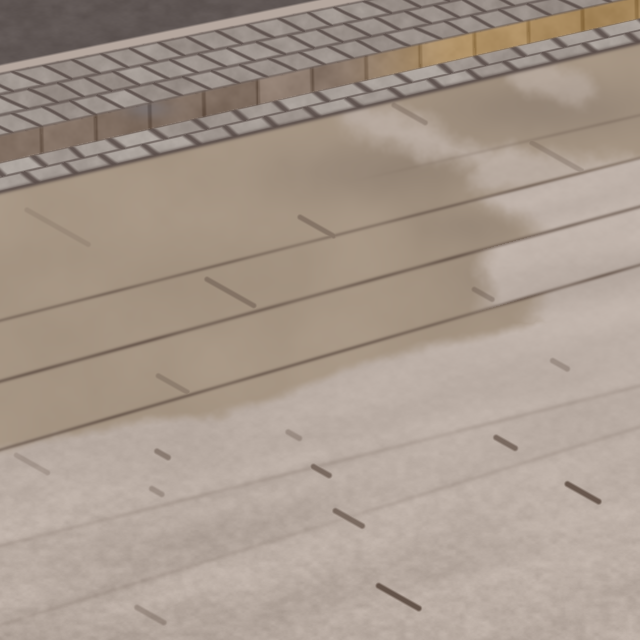
Give the GLSL for this texture, as a Shadertoy shader.

```glsl
// Half-wet stone paving with slab seams, a cobbled gutter, a kerb and asphalt.

const vec3 DRY = vec3(.735, .685, .65), WET = vec3(.645, .58, .51), DAMP = vec3(.555, .495, .44);
const vec3 SEAM = vec3(.39, .325, .285), ASPHALT = vec3(.37, .335, .325), KERB = vec3(.71, .655, .62);
const vec3 STONE = vec3(.58, .54, .515), PALE_STONE = vec3(.69, .66, .635), GROUT = vec3(.335, .285, .27);
const vec3 BRICK = vec3(.53, .46, .41), OCHRE = vec3(.68, .56, .39);

// Long lines: height at the left edge, slope
const vec2 ROAD_EDGE = vec2(.898, .205), COBBLE_TOP = vec2(.886, .2), COBBLE_BASE = vec2(.7, .234);
const vec2 SEAM0 = vec2(.59, .23), SEAM1 = vec2(.499, .254), SEAM2 = vec2(.404, .273);
const vec2 SEAM3 = vec2(.297, .289), SEAM4 = vec2(.147, .25), SEAM5 = vec2(.023, .31);
const vec2 DASH_DIR = vec2(.87, -.49);

// Short lines: centre, half length, strength
const vec4 JOINTS[8] = vec4[8](
    vec4(.36, .543, .042, .5), vec4(.495, .646, .03, .5), vec4(.09, .645, .055, .18), vec4(.27, .4, .026, .35),
    vec4(.755, .54, .016, .4), vec4(.64, .822, .028, .35), vec4(.87, .755, .045, .3), vec4(.05, .275, .028, .25));
const vec4 SLOTS[10] = vec4[10](
    vec4(.623, .067, .036, 1.), vec4(.911, .23, .028, .95), vec4(.545, .19, .024, .75), vec4(.502, .264, .014, .75),
    vec4(.79, .308, .017, .75), vec4(.254, .29, .01, .55), vec4(.235, .039, .024, .35), vec4(.875, .43, .013, .35),
    vec4(.245, .232, .009, .35), vec4(.459, .32, .01, .35));

float hash(vec2 p) {
    vec3 q = fract(p.xyx * .1031);
    q += dot(q, q.yzx + 33.33);
    return fract((q.x + q.y) * q.z);
}

float noise(vec2 p) {
    vec2 i = floor(p), f = fract(p);
    f = f * f * (3. - 2. * f);
    return mix(mix(hash(i), hash(i + vec2(1, 0)), f.x),
               mix(hash(i + vec2(0, 1)), hash(i + 1.), f.x), f.y);
}

float fbm(vec2 p) {
    float sum = 0., amp = .53;
    for (int i = 0; i < 4; i++) { sum += amp * noise(p); p = p * 2.03 + 7.1; amp *= .5; }
    return sum;
}

float above(vec2 p, vec2 line) { return p.y - line.x - line.y * p.x; }

float seam(vec2 p, vec2 line, float width) {
    float d = above(p, line) / width;
    return exp(-d * d);
}

float segment(vec2 p, vec2 a, vec2 b) {
    vec2 ab = b - a;
    return length(p - a - ab * clamp(dot(p - a, ab) / dot(ab, ab), 0., 1.));
}

float blob(vec2 p, vec2 centre, vec2 size) {
    vec2 d = (p - centre) / size;
    return exp(-dot(d, d));
}

float dash(vec2 p, vec4 s, float width) {
    vec2 reach = DASH_DIR * s.z;
    return s.w * smoothstep(width, width * .3, segment(p, s.xy - reach, s.xy + reach));
}

// Share of dryness, from 0 (wet) to 1
float dryness(vec2 p) {
    float ragged = (fbm(p * 24.) - .5) * .045;
    float d1 = above(p, SEAM1);
    float edge = .745 + .095 * clamp(-d1 / .075, 0., 1.);
    if (above(p, SEAM2) < 0.) edge = .755;
    if (above(p, SEAM3) < 0.) edge = .83;
    float side = smoothstep(-.025, .03, p.x - edge + ragged) * smoothstep(.004, -.004, d1);
    float streak = min(segment(p, vec2(.56, .818), vec2(.76, .75)) + .012,
                       segment(p, vec2(.77, .735), vec2(1., .712)));
    streak = .8 * smoothstep(.055, .01, streak + ragged) * smoothstep(-.006, .006, d1);
    float patch_ = .6 * smoothstep(.04, .005, segment(p, vec2(.82, .885), vec2(.9, .862)) + ragged);
    float bump = (p.x - .36) / .14;
    float front = .297 + .238 * p.x - .028 * exp(-bump * bump);
    float below = smoothstep(.012, -.01, p.y - front + ragged * .5);
    return max(max(side, below), max(streak, patch_));
}

vec3 paving(vec2 p) {
    vec2 along = vec2(p.x * 3., (p.y - .27 * p.x) * 16.);
    float dark = .7 * blob(p, vec2(.6, .735), vec2(.17, .05)) + .8 * blob(p, vec2(.86, .83), vec2(.17, .045))
               + .5 * blob(p, vec2(.74, .645), vec2(.09, .03)) + .45 * blob(p, vec2(.76, .56), vec2(.07, .05));
    vec3 wet = mix(WET, DAMP, clamp(dark, 0., 1.)) + .05 * (fbm(p * 9.) - .5);
    float nearness = 1. - smoothstep(0., .5, p.y);
    vec3 dry = DRY + .06 * (noise(along) - .5) + .03 * (noise(along * 2.3) - .5);
    dry -= .025 * smoothstep(.02, -.01, above(p, SEAM4)) * smoothstep(-.02, .01, above(p, SEAM5));
    dry -= .02 * nearness * vec3(1., 1.1, 1.2);
    dry += (.025 + .07 * nearness) * (fbm(p * vec2(75., 110.)) - .5);
    vec3 col = mix(wet, dry, dryness(p));

    float lines = .28 * seam(p, SEAM0, .003) * smoothstep(.5, .9, p.x) + .55 * seam(p, SEAM1, .003);
    lines += .72 * seam(p, SEAM2, .0033) + .68 * seam(p, SEAM3, .0032);
    lines += .15 * seam(p, SEAM4, .004) + .12 * seam(p, SEAM5, .004);
    lines *= .7 + .5 * noise(p * 17.);
    for (int i = 0; i < 8; i++) lines = max(lines, dash(p, JOINTS[i], .006));
    for (int i = 0; i < 10; i++) lines = max(lines, dash(p, SLOTS[i], .0065));
    return mix(col, SEAM, clamp(lines, 0., 1.));
}

// Grid of slanted stones; t runs from the base (0) to the kerb (1)
vec3 cobbles(vec2 p, float t) {
    bool lower = t < .25;
    float row = lower ? t * 8. : (t - .47) * 5.7;
    float rowId = floor(row) + (lower ? 20. : 0.);
    float u = (p.x + (lower ? 1.3 : 2.) * p.y) / (lower ? .082 : .064) + .45 * rowId;
    u += .25 * (noise(p * 13.) - .5);
    vec2 cell = vec2(floor(u), rowId), f = abs(fract(vec2(u, row)) - .5);
    float shade = hash(cell + 3.);
    vec3 col = mix(STONE, PALE_STONE, lower ? .25 + .75 * shade : .65 * shade * (1.2 - p.x));
    col += .1 * (fbm(p * 55.) - .5);
    float grout = max(smoothstep(.35, .48, f.x), .75 * smoothstep(.36, .49, f.y));
    col = mix(col, GROUT, .85 * grout);

    // Flat brick course, turning ochre to the right
    float course = smoothstep(.23, .26, t) * smoothstep(.49, .45, t);
    float brick = p.x / .085 + .3 * p.y;
    vec3 tone = mix(BRICK, OCHRE, smoothstep(.5, .74, p.x));
    tone += .09 * (hash(vec2(floor(brick), 5.)) - .5) + .12 * (fbm(p * 28.) - .5);
    tone = mix(tone, vec3(.48, .46, .47), .7 * blob(p, vec2(.23, .83), vec2(.035, .014)));
    tone -= .1 * smoothstep(.44, .49, abs(fract(brick) - .5));
    return mix(col, tone, course);
}

void mainImage(out vec4 fragColor, in vec2 fragCoord) {
    vec2 p = fragCoord / iResolution.xy;
    float soft = max(.0025, 1. / iResolution.y);
    float base = above(p, COBBLE_BASE), top = above(p, COBBLE_TOP);
    vec3 col = mix(paving(p), cobbles(p, base / (base - top)), smoothstep(-soft, soft, base));
    col = mix(col, GROUT, .75 * seam(p, COBBLE_BASE, .004));
    col = mix(col, KERB, smoothstep(-soft, soft, top));
    vec3 road = ASPHALT + .07 * (fbm(p * vec2(45., 80.)) - .5);
    col = mix(col, road, smoothstep(-soft, soft, above(p, ROAD_EDGE)));
    fragColor = vec4(col, 1.);
}
```
